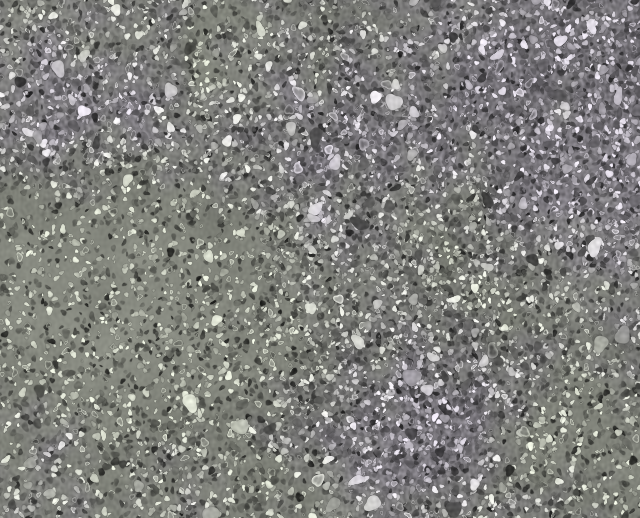
Write a Shadertoy shader that draws this texture.

```glsl
// Grey-olive mud strewn with pale and dark sand grains in uneven drifts.

vec4 hash4(vec2 p) {
    vec4 q = fract(p.xyxy * vec4(0.1031, 0.1030, 0.0973, 0.1099));
    q += dot(q, q.wzxy + 33.33);
    return fract((q.xxyz + q.yzzw) * q.zywx);
}

float cornerSlope(vec2 corner, vec2 offset) {
    return dot(hash4(corner + 17.0).xy * 2.0 - 1.0, offset);
}

float gradientNoise(vec2 p) {
    vec2 i = floor(p), f = fract(p);
    vec2 u = f * f * f * (f * (f * 6.0 - 15.0) + 10.0);
    vec2 e = vec2(1.0, 0.0);
    return mix(mix(cornerSlope(i, f), cornerSlope(i + e, f - e), u.x),
               mix(cornerSlope(i + e.yx, f - e.yx), cornerSlope(i + 1.0, f - 1.0), u.x), u.y);
}

float blob(vec2 p, vec2 centre, vec2 radius) {
    vec2 q = (p - centre) / radius;
    return exp(-dot(q, q));
}

// Drifts of sand and the bare patches between them
float grainDensity(vec2 p) {
    float d = 0.47 + 0.30 * gradientNoise(p * 6.0) + 0.35 * gradientNoise(p * 17.0 + 5.0);
    d += 0.50 * blob(p, vec2(1.12, 0.80), vec2(0.32, 0.36));
    d += 0.50 * blob(p, vec2(0.79, 0.16), vec2(0.17, 0.16));
    d += 0.30 * blob(p, vec2(0.15, 0.80), vec2(0.22, 0.15));
    d += 0.22 * blob(p, vec2(0.64, 0.68), vec2(0.15, 0.20));
    d -= 0.60 * blob(p, vec2(0.20, 0.44), vec2(0.33, 0.17));
    d -= 0.35 * blob(p, vec2(0.33, 0.28), vec2(0.13, 0.12));
    d -= 0.30 * blob(p, vec2(1.12, 0.17), vec2(0.13, 0.15));
    d -= 0.25 * blob(p, vec2(0.92, 0.53), vec2(0.16, 0.10));
    d -= 0.25 * blob(p, vec2(0.55, 0.04), vec2(0.12, 0.09));
    return clamp(d, 0.07, 1.0);
}

// Lays one generation of irregular grains over the tone beneath
float scatterGrains(float tone, vec2 p, float cell, float cover, float size, float lightShare) {
    vec2 home = floor(p / cell);
    float soft = max(0.0014, 0.8 / iResolution.y);
    for (int j = -1; j <= 1; j++)
    for (int i = -1; i <= 1; i++) {
        vec2 id = home + vec2(i, j);
        vec4 place = hash4(id + cell * 9000.0);
        vec4 form = hash4(id + cell * 9000.0 + 71.3);
        vec2 centre = (id + place.xy) * cell;
        if (place.z > cover || place.z > cover * grainDensity(centre)) continue;

        // Lumpy ellipse, leaning towards the vertical
        float turn = 1.5 + (form.x - 0.5) * 2.6;
        vec2 d = (p - centre) / cell;
        d = vec2(dot(d, vec2(cos(turn), sin(turn))), dot(d, vec2(-sin(turn), cos(turn))));
        d.y *= 1.0 + 0.9 * form.y;
        float angle = atan(d.y, d.x);
        float radius = size * mix(0.42, 1.0, form.z)
            * (1.0 + 0.13 * sin(2.0 * angle + 40.0 * form.y) + 0.12 * sin(3.0 * angle + 50.0 * form.z));
        float dist = (length(d) - radius) * cell;

        // Pale or dark mineral, sometimes a hollow shell
        float shade = fract(place.w * 7.0 + form.x);
        bool pale = form.w < lightShare;
        float grain = pale ? mix(0.58, 0.94, shade) : mix(0.14, 0.44, sqrt(shade));
        float core = smoothstep(0.0, -0.5 * size * cell, dist);
        if (pale) grain -= core * (place.w > 0.8 ? 0.25 : -0.03);
        grain += 0.12 * gradientNoise(p * 110.0);

        tone *= 1.0 - 0.12 * smoothstep(0.003, 0.0, dist);
        tone = mix(tone, grain, smoothstep(soft, -soft, dist));
    }
    return tone;
}

void mainImage(out vec4 fragColor, in vec2 fragCoord) {
    vec2 p = fragCoord / iResolution.y;
    float density = grainDensity(p);

    // Smooth mud with cloudy light and a faint grit
    float tone = 0.505 + 0.07 * gradientNoise(p * 4.0 + 3.0) + 0.05 * gradientNoise(p * 13.0);
    tone += 0.03 * blob(p, vec2(0.22, 0.40), vec2(0.30, 0.25)) - 0.03 * density;
    tone += (0.03 + 0.22 * density) * gradientNoise(p * vec2(125.0, 100.0));

    // Grains from the finest to the largest
    tone = scatterGrains(tone, p, 0.0125, 0.75, 0.60, 0.46);
    tone = scatterGrains(tone, p + 0.37, 0.0100, 0.70, 0.60, 0.52);
    tone = scatterGrains(tone, p + 0.71, 0.0150, 0.45, 0.58, 0.50);
    tone = scatterGrains(tone, p, 0.0290, 0.34, 0.42, 0.48);
    tone = scatterGrains(tone, p, 0.0730, 0.40, 0.27, 0.78);

    // Olive on the bare mud, violet in the thick drifts
    float violet = smoothstep(0.25, 0.95, density);
    vec3 tint = mix(vec3(0.995, 1.015, 0.945), vec3(1.005, 0.98, 1.03), violet);
    fragColor = vec4(clamp(tone * tint, 0.0, 1.0), 1.0);
}
```
